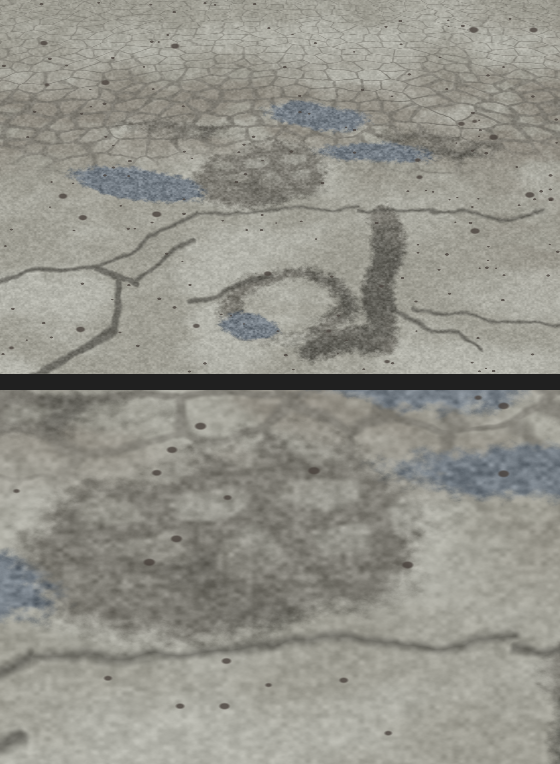
Top, the full canvas; bottom, a detail of the centre.
Reproduce this texture procedurally as a WebGL 1 fragment shader.

```glsl
precision highp float;
// Worn asphalt seen at a slant: pale slabs, dirt-filled cracks and blue-grey repairs.
// Warped distance functions lay out dirt and patches; perspective Voronoi cells
// give the crazed far surface, and layered noise gives grain and loose stones.
uniform vec2 u_resolution;

#define PALE vec3(0.70, 0.70, 0.665)
#define WORN vec3(0.62, 0.615, 0.575)
#define DUST vec3(0.55, 0.53, 0.49)
#define DIRT vec3(0.46, 0.45, 0.42)
#define DARK vec3(0.36, 0.355, 0.33)
#define REPAIR vec3(0.45, 0.485, 0.52)
#define STONE vec3(0.29, 0.26, 0.24)
#define HORIZON 1.5
#define CELLS vec2(10.5, 20.0)
#define GRAIN 0.20
#define WARP 0.055

float hash(vec2 p) {
  vec3 q = fract(vec3(p.xyx) * 0.1031);
  q += dot(q, q.yzx + 33.33);
  return fract((q.x + q.y) * q.z);
}

vec2 hash2(vec2 p) { return vec2(hash(p), hash(p + 57.3)); }

float noise(vec2 p) {
  vec2 i = floor(p), f = fract(p);
  f = f * f * (3.0 - 2.0 * f);
  return mix(mix(hash(i), hash(i + vec2(1, 0)), f.x),
             mix(hash(i + vec2(0, 1)), hash(i + vec2(1, 1)), f.x), f.y);
}

float fbm(vec2 p) {
  float sum = 0.0, amp = 0.5;
  for (int i = 0; i < 5; i++) {
    sum += amp * noise(p);
    p = mat2(1.6, 1.2, -1.2, 1.6) * p + 7.1;
    amp *= 0.5;
  }
  return sum;
}

// Approximate signed distance to an ellipse whose long axis drops to the right.
float ellipse(vec2 p, vec2 c, vec2 r, float slope) {
  p -= c;
  p.y += slope * p.x;
  return (length(p / r) - 1.0) * r.y;
}

// Signed distance to a rounded stroke from a to b.
float stroke(vec2 p, vec2 a, vec2 b, float width) {
  vec2 d = b - a;
  return length(p - a - d * clamp(dot(p - a, d) / dot(d, d), 0.0, 1.0)) - width;
}

float fill(float d, float soft) { return 1.0 - smoothstep(-soft, soft, d); }

// Gap between the two nearest cell centres: zero along cell borders.
float cellGap(vec2 p) {
  vec2 id = floor(p);
  float near = 9.0, next = 9.0;
  for (int y = -1; y <= 1; y++)
    for (int x = -1; x <= 1; x++) {
      vec2 g = id + vec2(x, y);
      float d = length(g + 0.1 + 0.8 * hash2(g) - p);
      next = min(next, max(near, d));
      near = min(near, d);
    }
  return next - near;
}

// Broad areas of loose dirt.
float dirtArea(vec2 p) {
  float d = ellipse(p, vec2(0.71, 0.53), vec2(0.18, 0.09), -0.1);
  d = min(d, ellipse(p, vec2(0.48, 0.66), vec2(0.12, 0.025), 0.1));
  d = min(d, ellipse(p, vec2(1.17, 0.62), vec2(0.13, 0.025), 0.1));
  d = min(d, stroke(p, vec2(1.03, 0.40), vec2(1.02, 0.12), 0.042));
  d = min(d, stroke(p, vec2(0.84, 0.07), vec2(1.03, 0.09), 0.035));
  float ring = abs(ellipse(p, vec2(0.78, 0.18), vec2(0.16, 0.078), 0.0)) - 0.013;
  return min(d, ring);
}

// Long cracks between the near slabs.
float longCracks(vec2 p) {
  float d = stroke(p, vec2(-0.1, 0.24), vec2(0.26, 0.295), 0.006);
  d = min(d, stroke(p, vec2(0.26, 0.295), vec2(0.54, 0.42), 0.005));
  d = min(d, stroke(p, vec2(0.54, 0.42), vec2(0.96, 0.44), 0.003));
  d = min(d, stroke(p, vec2(0.96, 0.43), vec2(1.45, 0.42), 0.004));
  d = min(d, stroke(p, vec2(0.26, 0.29), vec2(0.37, 0.24), 0.009));
  d = min(d, stroke(p, vec2(0.33, 0.25), vec2(0.32, 0.12), 0.009));
  d = min(d, stroke(p, vec2(0.32, 0.12), vec2(0.10, 0.0), 0.010));
  d = min(d, stroke(p, vec2(0.37, 0.25), vec2(0.53, 0.36), 0.006));
  d = min(d, stroke(p, vec2(0.51, 0.20), vec2(0.72, 0.26), 0.007));
  d = min(d, stroke(p, vec2(1.05, 0.17), vec2(1.30, 0.07), 0.005));
  return min(d, stroke(p, vec2(1.12, 0.17), vec2(1.55, 0.12), 0.004));
}

float repairs(vec2 p) {
  float d = ellipse(p, vec2(0.37, 0.508), vec2(0.18, 0.043), 0.15);
  d = min(d, ellipse(p, vec2(0.85, 0.687), vec2(0.135, 0.033), 0.08));
  d = min(d, ellipse(p, vec2(1.005, 0.593), vec2(0.14, 0.023), 0.04));
  return min(d, ellipse(p, vec2(0.67, 0.13), vec2(0.075, 0.033), 0.1));
}

void main() {
  vec2 p = gl_FragCoord.xy / u_resolution.y;
  vec2 warp = vec2(fbm(p * 9.0), fbm(p * 9.0 + 31.0)) - 0.48;
  vec2 w = p + WARP * warp * vec2(1.3, 1.0);
  float depth = 1.0 / (HORIZON - p.y);
  float mottle = fbm(p * vec2(5.0, 9.0) + 3.0);
  float fine = fbm(p * vec2(85.0, 130.0));
  float grit = noise(p * vec2(190.0, 250.0));

  // Slabs, dustier in the middle distance and along the right edge.
  vec3 col = mix(PALE, WORN, smoothstep(0.35, 0.68, mottle + 0.12 * p.y));
  float band = exp(-pow((p.y - 0.69) / 0.14, 2.0));
  float side = smoothstep(1.15, 1.6, p.x + 0.3 * warp.x) * smoothstep(0.12, 0.4, p.y);
  float dust = band * (0.35 + mottle) + 0.5 * side;
  col = mix(col, DUST, clamp(dust * smoothstep(0.25, 0.6, fbm(p * vec2(9.0, 20.0))), 0.0, 0.85));

  // Crazed far surface: wide dirty gaps near the band, fine cracks beyond.
  vec2 ground = vec2((p.x - 0.75) * depth, depth) * CELLS + warp * 0.9;
  float gap = 0.04 + 0.22 * band * smoothstep(0.25, 0.65, mottle);
  float craze = 1.0 - smoothstep(gap * 0.4, gap + 0.1, cellGap(ground));
  float far = smoothstep(0.54, 0.61, w.y + 0.03 * sin(p.x * 7.0));
  col = mix(col, DIRT, craze * far * mix(0.4, 0.75, band));

  // Dirt, with worn islands showing through, then cracks.
  float soil = fill(dirtArea(w) + 0.02 * (fine - 0.5), 0.014);
  float island = smoothstep(0.2, 0.5, cellGap(ground)) * smoothstep(0.46, 0.56, p.y);
  col = mix(col, mix(DIRT, DARK, smoothstep(0.4, 0.65, mottle)), soil * (0.9 - 0.5 * island));
  col = mix(col, DARK, 0.8 * fill(longCracks(w), 0.005));

  // Pale spill beside the near repair, then the repairs themselves.
  col = mix(col, PALE * 1.06, 0.7 * fill(ellipse(w, vec2(0.77, 0.10), vec2(0.06, 0.014), 0.0), 0.015));
  float patchMask = fill(repairs(p + 0.4 * (w - p)) + 0.016 * (fine - 0.5), 0.006);
  col = mix(col, REPAIR, 0.95 * patchMask);

  // Aggregate grain, coarser in dirt and repairs.
  float rough = GRAIN * (1.0 + 0.5 * soil + 0.8 * patchMask);
  col += rough * (0.65 * (fine - 0.48) + 0.4 * (grit - 0.5));

  // Loose stones at two sizes.
  for (int i = 0; i < 2; i++) {
    float scale = 20.0 + 28.0 * float(i);
    vec2 id = floor(p * scale);
    vec2 local = fract(p * scale) - 0.3 - 0.4 * hash2(id + 9.0);
    float size = 0.10 + 0.10 * hash(id + 4.0);
    float present = step(0.955, hash(id + 80.0 * float(i)));
    col = mix(col, STONE, 0.8 * present * fill(length(local * vec2(0.8, 1.3)) - size, 0.06));
  }
  gl_FragColor = vec4(clamp(col, 0.0, 1.0), 1.0);
}
```
